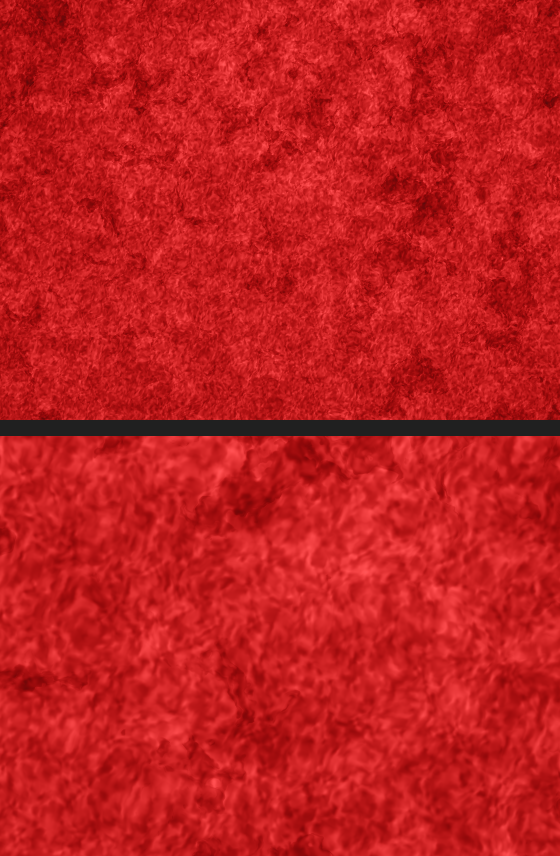
Top: the whole. Bottom: its middle third, enlarged.
Reproduce this texture procedurally as a Shadertoy shader.

```glsl
float hash(vec2 p) {
    vec3 q = fract(vec3(p.xyx) * 0.1031);
    q += dot(q, q.yzx + 33.33);
    return fract((q.x + q.y) * q.z);
}

float noise(vec2 p) {
    vec2 cell = floor(p), f = fract(p);
    f = f * f * (3.0 - 2.0 * f);
    return mix(mix(hash(cell), hash(cell + vec2(1, 0)), f.x),
               mix(hash(cell + vec2(0, 1)), hash(cell + vec2(1, 1)), f.x), f.y);
}

float fbm(vec2 p) {
    float sum = 0.0, amp = 0.5;
    for (int i = 0; i < 5; i++) {
        sum += amp * noise(p);
        p = mat2(1.6, 1.2, -1.2, 1.6) * p + 17.3;
        amp *= 0.55;
    }
    return sum;
}

// Short pile fibres, leaning slightly and bent by the nap
float fibres(vec2 p, vec2 bend) {
    vec2 q = mat2(0.93, 0.37, -0.37, 0.93) * (p + 0.02 * bend);
    float strands = noise(q * vec2(175, 120) + 40.0) - 0.5;
    float specks = noise(q * vec2(270, 220) + 90.0) - 0.5;
    return 0.18 * strands + 0.19 * specks;
}

// Ragged patches where the pile is crushed away from the light
float crushed(vec2 p, vec2 bend) {
    float density = 0.22 * (noise(p * 2.6 + 5.0) - 0.5) + 0.08 * (p.y - 0.5);
    float patches = fbm(p * vec2(15, 16) + 2.0 * bend + 60.0);
    return smoothstep(0.64, 0.75, patches + density);
}

vec3 velvet(float tone) {
    float x = tone - 0.6;
    float green = 0.04 + 0.24 * x + 1.05 * x * x;
    return vec3(tone, green, green + 0.006);
}

void mainImage(out vec4 fragColor, in vec2 fragCoord) {
    vec2 uv = fragCoord / iResolution.xy;
    vec2 p = fragCoord / iResolution.y;
    vec2 bend = vec2(fbm(p * 22.0 + 3.0), fbm(p * 22.0 + 31.0)) - 0.54;

    // Broad light, dimmer towards the corners and lower edge
    vec2 offCentre = uv - vec2(0.55, 0.58);
    float tone = 0.807 - 0.18 * dot(offCentre, offCentre);
    tone += 0.15 * (fbm(p * 2.3 + 12.0) - 0.54);

    // Mottled nap, calmer in the lower part
    float relief = mix(0.75, 1.1, smoothstep(0.1, 0.7, uv.y));
    tone += 0.32 * relief * (fbm(p * vec2(26, 28) + bend + 80.0) - 0.54);
    tone -= 0.13 * crushed(p, bend);
    tone += fibres(p, bend);

    fragColor = vec4(clamp(velvet(tone), 0.0, 1.0), 1.0);
}
```
